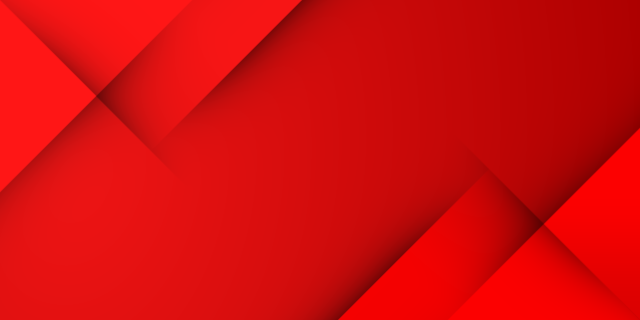
Write a WebGL 1 fragment shader that draws this background.

```glsl
precision highp float;
// Red backdrop with folded diagonal sheets in two opposite corners.
// Each corner is one function in diagonal coordinates: a triangle, a second
// triangle and a fading band, separated by soft exponential shadows.
uniform vec2 u_resolution;

// Antialiased step across a diagonal edge
float edge(float distance) {
  float width = 1.5 / u_resolution.y;
  return smoothstep(-width, width, distance);
}

// Soft shadow that starts sharply at an edge and decays on its positive side
float shadow(float distance, float width) {
  return edge(distance) * exp(-max(distance, 0.0) / width);
}

// Sheets folded around the corner at q = (0, 0), q growing inward
vec3 foldCorner(vec3 base, vec2 q, vec3 sheet, float endShade) {
  float across = q.x + q.y;
  float along = q.x - q.y;
  float upper = edge(along);
  float inner = 1.0 - edge(across - 0.6);
  float band = 1.0 - edge(across - 0.943);

  // Long band, dissolving toward its inner end
  float castByBand = shadow(across - 0.943, 0.075) * smoothstep(-0.02, 0.65, along);
  vec3 color = base * (1.0 - 0.45 * castByBand * upper);
  color = mix(color, sheet * 0.97, band * upper * smoothstep(-0.25, 0.6, along));

  // Shadow of the triangles on everything outside them
  float fade = mix(1.0 - 0.35 * smoothstep(0.0, 0.6, -along),
                   1.0 - 0.85 * smoothstep(0.0, 0.6, along), upper);
  color *= 1.0 - 0.36 * shadow(across - 0.6, 0.085) * fade;

  // Upper triangle, then the side triangle with its shaded end
  color = mix(color, sheet, inner * upper);
  float crease = mix(0.4, 1.0, smoothstep(0.0, 0.5, across));
  crease *= 1.0 - smoothstep(0.6, 1.2, across);
  color *= 1.0 - 0.36 * shadow(along, 0.08) * crease;
  vec3 side = sheet * mix(endShade, 1.0, smoothstep(0.0, 0.42, q.y));
  return mix(color, side, inner * (1.0 - upper));
}

void main() {
  vec2 p = gl_FragCoord.xy / u_resolution * vec2(2.0, 1.0);

  // Background darkens away from a glow on the left
  float reach = length((p - vec2(0.2, 0.55)) * vec2(1.0, 0.7));
  vec3 color = mix(vec3(0.95, 0.085, 0.085), vec3(0.68, 0.0, 0.0),
                   clamp(reach / 1.83, 0.0, 1.0));

  // Top left and bottom right folds
  color = foldCorner(color, vec2(p.x, 1.0 - p.y), vec3(1.0, 0.085, 0.085), 1.0);
  color = foldCorner(color, vec2(2.0 - p.x, p.y), vec3(0.99, 0.005, 0.005), 0.87);
  gl_FragColor = vec4(color, 1.0);
}
```
